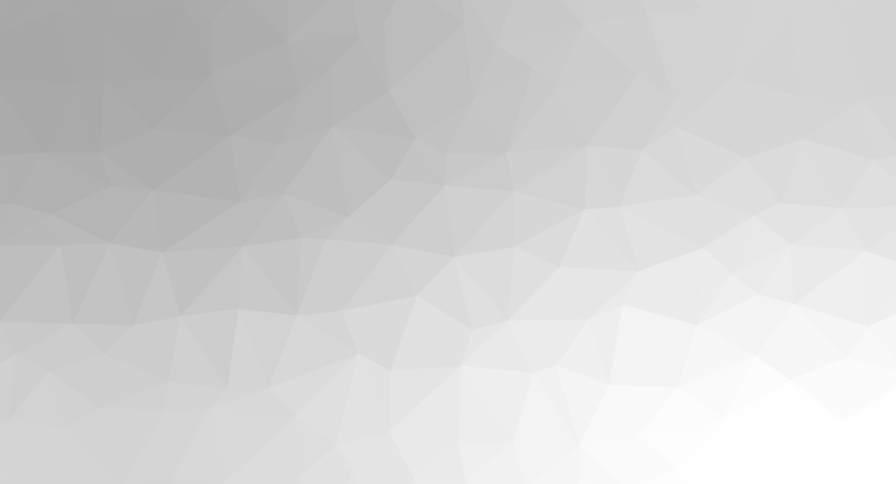
Reproduce this background procedurally as a Shadertoy shader.

```glsl
// Low-poly grey backdrop: a jittered grid of points is split into flat triangles.
// Each facet takes the tone of a soft diagonal gradient at its middle point,
// running from mid grey at the upper left to white at the lower right.

#define CELL_SIZE 0.118     // grid spacing, in canvas heights
#define JITTER 0.68         // point scatter, as a share of a cell
#define DARK_TONE 0.658     // grey of the upper left corner
#define ACROSS_RISE 0.172   // brightening from left to right
#define DOWN_RISE 0.172     // brightening from top to bottom
#define FACET_VARIATION 0.008

vec2 hash22(vec2 p) {
    vec3 q = fract(p.xyx * vec3(0.1031, 0.1030, 0.0973));
    q += dot(q, q.yzx + 33.33);
    return fract((q.xx + q.yz) * q.zy);
}

float cross2(vec2 a, vec2 b) { return a.x * b.y - a.y * b.x; }

// Scattered grid point, in cell units
vec2 gridPoint(vec2 id) {
    return id + JITTER * (hash22(id + 61.0) - 0.5);
}

// Smooth tone at a position given in 0..1 on both axes
float gradientTone(vec2 uv) {
    float across = smoothstep(0.10, 0.86, uv.x);
    float down = smoothstep(0.13, 0.95, 1.0 - uv.y);
    return DARK_TONE + ACROSS_RISE * across + DOWN_RISE * down;
}

// Signed distance to the line from a to b, positive on its left
float leftOf(vec2 p, vec2 a, vec2 b) {
    return cross2(normalize(b - a), p - a);
}

// Antialiased facet, returned as (tone * coverage, coverage)
vec2 facet(vec2 p, vec2 a, vec2 b, vec2 c, float pixel, float aspect) {
    float inside = min(leftOf(p, a, b), min(leftOf(p, b, c), leftOf(p, c, a)));
    float coverage = clamp(inside / pixel + 0.5, 0.0, 1.0);
    vec2 middle = (a + b + c) / 3.0;
    float tone = gradientTone(middle * CELL_SIZE / vec2(aspect, 1.0));
    tone += FACET_VARIATION * (hash22(middle * 17.0 + 90.0).x - 0.5);
    return vec2(min(tone, 1.0), 1.0) * coverage;
}

// True when the diagonal from a to c stays within the quad a, b, c, d
bool splitsQuad(vec2 a, vec2 b, vec2 c, vec2 d) {
    return cross2(c - a, b - a) * cross2(c - a, d - a) < 0.0;
}

void mainImage(out vec4 fragColor, in vec2 fragCoord) {
    float aspect = iResolution.x / iResolution.y;
    float pixel = 1.0 / (iResolution.y * CELL_SIZE);
    vec2 p = fragCoord * pixel;
    vec2 home = floor(p);
    vec2 total = vec2(0.0);

    // Gather the facets of the nearby quads
    for (int j = -1; j <= 1; j++) {
        for (int i = -1; i <= 1; i++) {
            vec2 id = home + vec2(float(i), float(j));
            vec2 a = gridPoint(id);
            vec2 b = gridPoint(id + vec2(1.0, 0.0));
            vec2 c = gridPoint(id + vec2(1.0, 1.0));
            vec2 d = gridPoint(id + vec2(0.0, 1.0));

            // Split along the shorter valid diagonal
            bool shorterAC = distance(a, c) < distance(b, d);
            if (splitsQuad(a, b, c, d) && (shorterAC || !splitsQuad(b, c, d, a))) {
                total += facet(p, a, b, c, pixel, aspect);
                total += facet(p, a, c, d, pixel, aspect);
            } else {
                total += facet(p, a, b, d, pixel, aspect);
                total += facet(p, b, c, d, pixel, aspect);
            }
        }
    }

    float tone = total.x / max(total.y, 0.001);
    fragColor = vec4(vec3(tone), 1.0);
}
```
